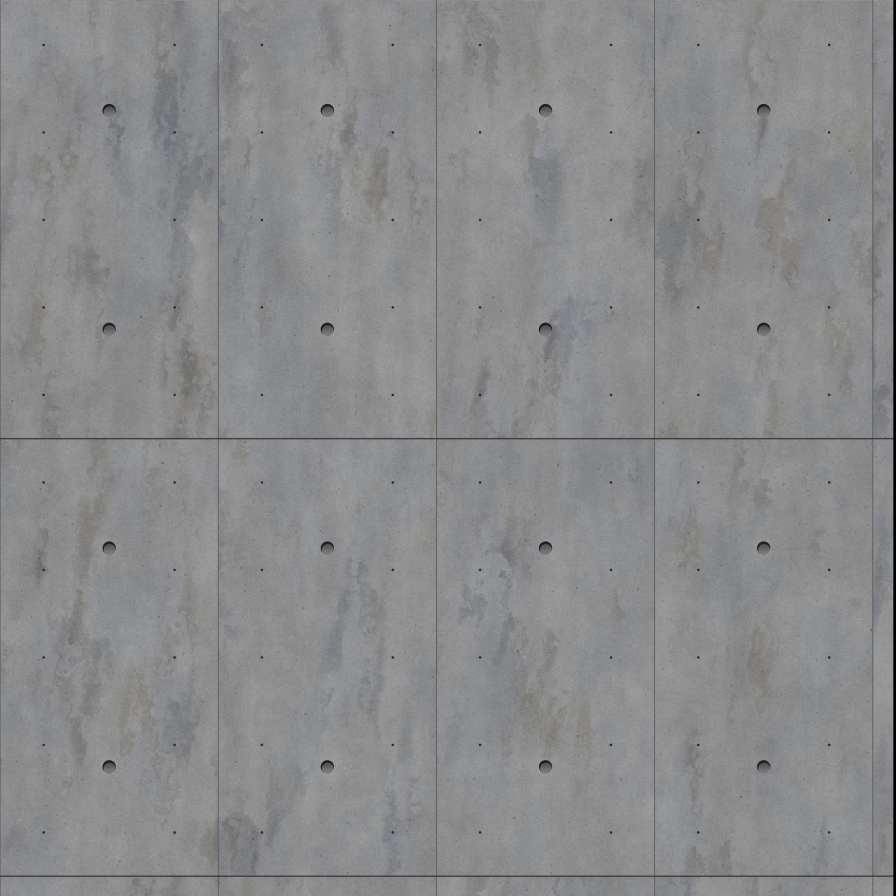
A Shadertoy shader for this texture:

```glsl
const vec2 PANEL = vec2(0.2435, 0.4883);    // size of one cast panel
const vec2 ORIGIN = vec2(0.0001, 0.0221);   // where the seams cross
const vec3 CONCRETE = vec3(0.560, 0.561, 0.560);
const vec3 COOL_TINT = vec3(-0.020, -0.013, 0.004);
const vec3 RUST_TINT = vec3(-0.040, -0.052, -0.066);
const vec3 GREY_TINT = vec3(-0.065, -0.062, -0.055);
const vec3 SEAM_DARK = vec3(0.22, 0.22, 0.23);
const vec3 SEAM_FAINT = vec3(0.34, 0.34, 0.35);
const vec3 PIT_DARK = vec3(0.13);

vec3 hash3(vec2 p) {
    vec3 q = fract(vec3(p.xyx) * vec3(0.1031, 0.1030, 0.0973));
    q += dot(q, q.yxz + 33.33);
    return fract((q.xxy + q.yzz) * q.zyx);
}

// Smooth cellular noise: random values blended around jittered cell points
float cellBlend(vec2 p) {
    vec2 cell = floor(p);
    float total = 0.0, weights = 0.0;
    for (int y = -1; y <= 1; y++)
    for (int x = -1; x <= 1; x++) {
        vec2 id = cell + vec2(x, y);
        vec3 h = hash3(id);
        vec2 d = id + 0.2 + 0.6 * h.xy - p;
        float w = max(0.0, 1.0 - dot(d, d) / 1.44);
        w *= w * w;
        total += w * h.z;
        weights += w;
    }
    return total / max(weights, 1e-5);
}

// Octaves keep the stretch of p, so upright grain stays upright
float layered(vec2 p) {
    float sum = 0.0, amp = 0.5;
    for (int i = 0; i < 4; i++) {
        sum += amp * cellBlend(p);
        p = 2.03 * p + 17.3;
        amp *= 0.55;
    }
    return sum / 1.01;
}

// Box-filtered coverage of a line and soft coverage of a disc
float lineCover(float d, float halfWidth, float px) {
    return (clamp(d + 0.5 * px, -halfWidth, halfWidth)
          - clamp(d - 0.5 * px, -halfWidth, halfWidth)) / px;
}

float discCover(vec2 d, float radius, float px) {
    return clamp((radius - length(d)) / px + 0.5, 0.0, 1.0);
}

// Offset from the middle of the nearest grid cell, in canvas units
vec2 cellOffset(vec2 g, vec2 size) {
    return (fract(g) - 0.5) * size;
}

// Sparse air bubbles of random size
float pores(vec2 p, float density, float share, float radius, float px) {
    vec2 q = p * density;
    vec3 h = hash3(floor(q) + 71.0);
    vec2 d = (fract(q) - 0.25 - 0.5 * h.xy) / density;
    float size = radius * (0.5 + h.x);
    return step(h.z, share) * discCover(d, size, px) * (0.3 + 0.7 * h.y);
}

// Ragged vertical runs, confined to a few patches
float runs(vec2 p, float warp) {
    float run = layered(p * vec2(62.0, 19.0) + 1.5 * warp);
    float area = smoothstep(0.45, 0.75, cellBlend(p * vec2(24.0, 9.0) + 5.0));
    return area * smoothstep(0.50, 0.72, run);
}

vec3 concrete(vec2 p, vec2 id, float px) {
    vec3 h = hash3(id + 40.0);
    vec2 q = p + floor(h.xy * 20.0);
    float cloud = layered(q * vec2(17.0, 12.0)) - 0.5;
    float streak = layered(q * vec2(48.0, 9.0) + 9.0) - 0.5;
    float fine = layered(q * 90.0) - 0.5;
    float grain = hash3(floor(p * 512.0)).z - 0.5;

    vec3 col = CONCRETE + 0.008 * (h.z - 0.5);
    col += 0.085 * cloud + 0.06 * streak + 0.045 * fine + 0.030 * grain;
    col += COOL_TINT * smoothstep(0.45, 0.72, layered(q * vec2(19.0, 12.0) + 31.0));
    col += RUST_TINT * runs(q, fine) + GREY_TINT * runs(q + 3.7, fine);

    float pits = pores(q, 105.0, 0.16, 0.0006, px);
    pits = max(pits, pores(q + 0.37, 43.0, 0.06, 0.0010, px));
    col -= 0.13 * pits;
    return col + 0.07 * pores(q + 0.71, 70.0, 0.07, 0.0007, px);
}

// Recessed tie hole: shaded floor, shadow under the upper rim
vec3 tieHole(vec3 col, vec2 d, float px) {
    float radius = 0.0074;
    col += 0.02 * exp(-dot(d, d) / 0.00022);
    vec3 inside = mix(vec3(0.47), vec3(0.33), smoothstep(-0.006, 0.004, d.y));
    float lit = discCover(d - vec2(0.0005, -0.0021), radius - 0.0008, px);
    inside = mix(PIT_DARK, inside, lit);
    return mix(col, inside, discCover(d, radius, px));
}

void mainImage(out vec4 fragColor, in vec2 fragCoord) {
    vec2 p = fragCoord / iResolution.xy;
    float px = 1.0 / iResolution.y;
    vec2 g = (p - ORIGIN) / PANEL;
    vec3 col = concrete(p, floor(g), px);

    // Seams: faint upright joints, darker level joints, none at the top border
    vec2 seam = cellOffset(g + 0.5, PANEL);
    float inner = step(p.y, 0.99);
    col -= 0.015 * inner * exp(-abs(seam.y) / 0.003);
    col = mix(col, SEAM_FAINT, 0.9 * lineCover(seam.x, 0.0005, px));
    col = mix(col, SEAM_DARK, inner * lineCover(seam.y, 0.0007, px));

    // Two tie holes per panel and five pairs of small pins
    col = tieHole(col, cellOffset(g * vec2(1.0, 2.0), PANEL / vec2(1.0, 2.0)), px);
    vec2 pin = cellOffset(g * vec2(1.0, 5.0), PANEL / vec2(1.0, 5.0));
    pin.x = abs(pin.x) - 0.3 * PANEL.x;
    col = mix(col, PIT_DARK, 0.9 * discCover(pin, 0.0014, px));

    // Black strip along the right border
    col *= 1.0 - clamp((p.x - 0.997) / px + 0.5, 0.0, 1.0);
    fragColor = vec4(col, 1.0);
}
```
